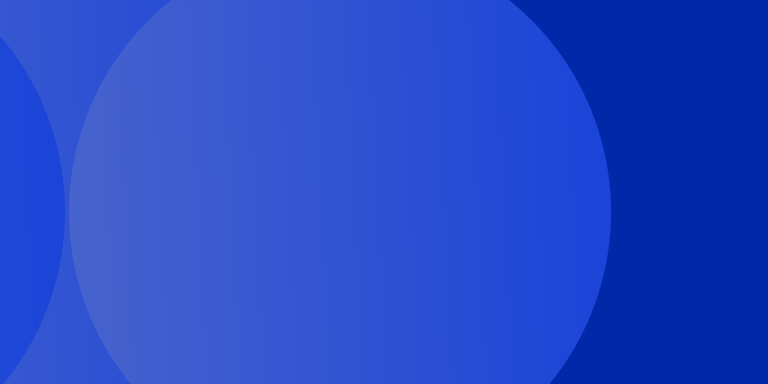
A Shadertoy shader for this background:

```glsl
// Draws a row of three large overlapping discs with soft blue gradients on deep blue.

// Lengths are in canvas heights, from the lower left corner.
const vec3 BACKDROP = vec3(0.008, 0.157, 0.667);
const vec3 DISC_LEFT = vec3(0.278, 0.388, 0.800);
const vec3 DISC_RIGHT = vec3(0.104, 0.267, 0.849);
const vec2 MIDDLE_CENTER = vec2(0.1745, 0.448);
const float SPACING = 0.711;
const float RADIUS = 0.7057;
const float GRADIENT_TILT = 0.05;

// Lays one disc, shaded from left to right, over the colour below.
vec3 layDisc(vec3 below, vec2 point, vec2 center, float pixel) {
    vec2 offset = point - center;
    float along = (offset.x + GRADIENT_TILT * offset.y) / RADIUS;
    vec3 shade = mix(DISC_LEFT, DISC_RIGHT, clamp(0.5 + 0.5 * along, 0.0, 1.0));
    float edge = length(offset) - RADIUS;
    return mix(below, shade, clamp(0.5 - edge / pixel, 0.0, 1.0));
}

void mainImage(out vec4 fragColor, in vec2 fragCoord) {
    float pixel = 1.0 / iResolution.y;
    vec2 point = fragCoord * pixel;

    // The middle disc lies beneath its two neighbours.
    vec3 color = layDisc(BACKDROP, point, MIDDLE_CENTER, pixel);
    for (float side = -1.0; side <= 1.0; side += 2.0) {
        vec2 center = MIDDLE_CENTER + vec2(side * SPACING, 0.0);
        color = layDisc(color, point, center, pixel);
    }
    fragColor = vec4(color, 1.0);
}
```
